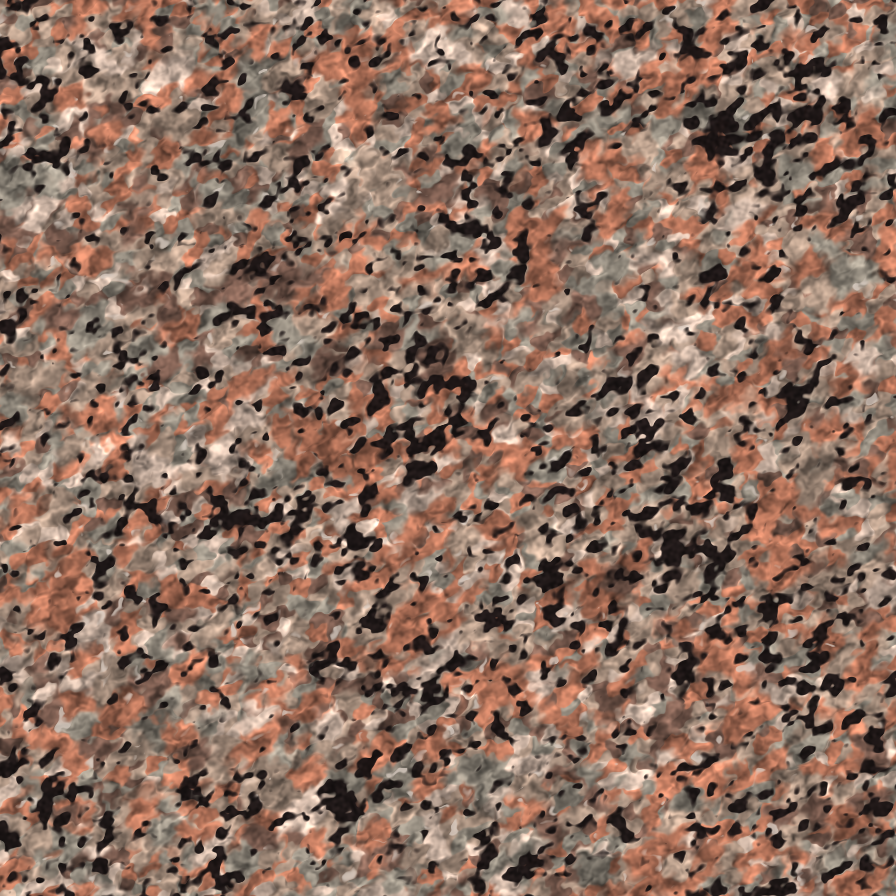
This texture is drawn by a WebGL 1 fragment shader. Its source:

```glsl
precision highp float;
// Polished pink granite: soft-edged cells of salmon, beige, pale and grey
// mineral at two sizes, mottled by noise, then sprinkled with clustered
// black mica specks and a few bright flecks.

uniform vec2 u_resolution;

// Mineral colours
const vec3 SALMON = vec3(0.67, 0.43, 0.335);
const vec3 BEIGE  = vec3(0.63, 0.54, 0.475);
const vec3 PALE   = vec3(0.76, 0.67, 0.61);
const vec3 GREY   = vec3(0.53, 0.50, 0.455);
const vec3 UMBER  = vec3(0.44, 0.33, 0.285);
const vec3 MICA   = vec3(0.10, 0.075, 0.075);
const vec3 FLECK  = vec3(0.86, 0.81, 0.77);

// Feature counts across the canvas
const float COARSE_GRAINS = 32.0;
const float FINE_GRAINS   = 72.0;
const float MOTTLE_SCALE  = 95.0;
const float SPECK_SCALE   = 78.0;
const float CLUSTER_SCALE = 15.0;
const float FLECK_SCALE   = 68.0;
const float GRIT_SCALE    = 240.0;

// Strengths and shape
const float GRAIN_SHARPNESS = 20.0;
const float MOTTLE_CONTRAST = 1.05;
const float GRIT_CONTRAST   = 0.22;
const float SPECK_LEVEL     = 0.68;
const float SPECK_SOFTNESS  = 0.065;
const float CLUSTERING      = 0.26;
const float TILT            = -0.6;   // direction of the faint stretch, radians
const float STRETCH         = 0.76;

float hash(vec2 p) {
  vec3 q = fract(vec3(p.xyx) * 0.1031);
  q += dot(q, q.yzx + 33.33);
  return fract((q.x + q.y) * q.z);
}

vec2 hash2(vec2 p) {
  return vec2(hash(p + 17.3), hash(p + 71.9));
}

mat2 rotation(float angle) {
  float c = cos(angle), s = sin(angle);
  return mat2(c, -s, s, c);
}

float noise(vec2 p) {
  vec2 cell = floor(p), f = fract(p);
  f = f * f * (3.0 - 2.0 * f);
  return mix(mix(hash(cell), hash(cell + vec2(1.0, 0.0)), f.x),
             mix(hash(cell + vec2(0.0, 1.0)), hash(cell + 1.0), f.x), f.y);
}

// Two octaves, the second turned to hide the lattice
float roughNoise(vec2 p) {
  return 0.6 * noise(p) + 0.4 * noise(rotation(0.9) * p * 2.03 + 41.0);
}

vec3 mineral(float pick) {
  vec3 c = mix(SALMON, BEIGE, step(0.30, pick));
  c = mix(c, PALE, step(0.56, pick));
  c = mix(c, GREY, step(0.69, pick));
  return mix(c, UMBER, step(0.88, pick));
}

// Cells of random mineral, blended across their borders
vec3 grains(vec2 p) {
  vec2 home = floor(p);
  vec3 sum = vec3(0.0);
  float total = 0.0;
  for (int y = -1; y <= 1; y++) {
    for (int x = -1; x <= 1; x++) {
      vec2 cell = home + vec2(float(x), float(y));
      float d = length(cell + hash2(cell) - p);
      float weight = exp(-GRAIN_SHARPNESS * d);
      float region = noise(cell * 0.22 + 9.0) - 0.5;
      float shade = 0.9 + 0.2 * hash(cell + 5.7);
      sum += weight * shade * mineral(hash(cell + 131.0) + 0.35 * region);
      total += weight;
    }
  }
  return sum / total;
}

void main() {
  vec2 p = gl_FragCoord.xy / min(u_resolution.x, u_resolution.y) + 1.0;

  // Tilted, stretched space with ragged borders
  vec2 q = rotation(-TILT) * p;
  q.x *= STRETCH;
  q += 10.0;
  vec2 ragged = vec2(roughNoise(q * 85.0), roughNoise(q * 85.0 + 57.0)) - 0.5;
  vec2 w = q + 0.014 * ragged;

  // Large grains broken up by small ones
  float breakup = smoothstep(0.38, 0.58, roughNoise(w * 38.0 + 23.0));
  vec3 stone = mix(grains(w * COARSE_GRAINS), grains(w * FINE_GRAINS + 300.0), breakup);
  float redness = stone.r - stone.b - 0.18;

  // Mottled tone and fine grit
  float mottle = roughNoise(w * MOTTLE_SCALE + 83.0) - 0.5;
  float grit = noise(rotation(0.4) * p * GRIT_SCALE) - 0.5;
  vec3 color = stone * (1.0 + MOTTLE_CONTRAST * mottle + GRIT_CONTRAST * grit);

  // Bright flecks
  float fleck = roughNoise(rotation(1.3) * w * FLECK_SCALE + 211.0);
  color = mix(color, FLECK, 0.75 * smoothstep(0.78, 0.90, fleck));

  // Mica specks gather in patches and avoid the salmon grains
  float cluster = noise(q * CLUSTER_SCALE + 7.0) - 0.5;
  float speck = roughNoise((q + 0.005 * ragged) * SPECK_SCALE + 150.0);
  speck += CLUSTERING * cluster - 0.3 * redness;
  float mica = smoothstep(SPECK_LEVEL - SPECK_SOFTNESS, SPECK_LEVEL + SPECK_SOFTNESS, speck);
  color = mix(color, MICA * (1.0 + 0.8 * grit), 0.97 * mica);

  gl_FragColor = vec4(clamp(color, 0.0, 1.0), 1.0);
}
```
